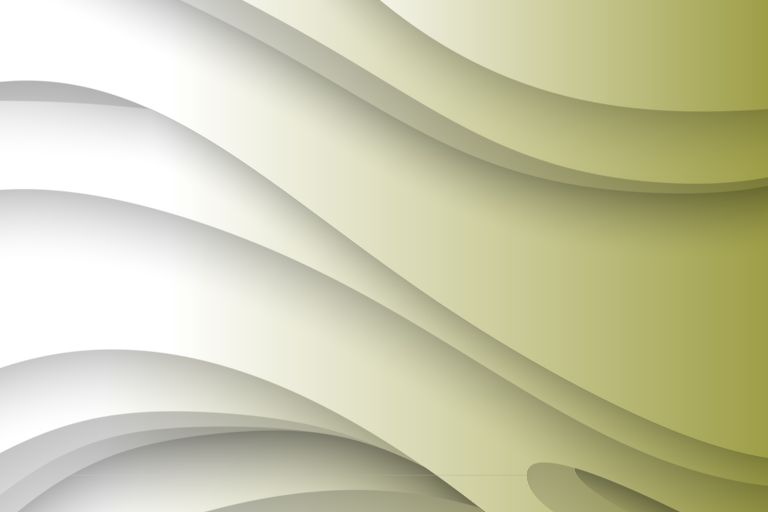
Give the GLSL for this background, as a Shadertoy shader.

```glsl
// Overlapping wavy paper sheets running from white on the left to olive on the right.
// Each sheet fills the area under a smooth curve and is shaded just below its upper
// edge, as if the sheet above cast a soft shadow; a small leaf is cut at the lower right.

#define WHITE vec3(1.0, 1.0, 1.0)
#define SAND vec3(0.79, 0.79, 0.59)
#define OLIVE vec3(0.62, 0.62, 0.28)
#define ASPECT 1.5
#define SHADOW_CURVE 1.6
#define PI 3.14159

// Cubic through four evenly spaced heights on [x0, x1], plus a slight sine ripple.
float wave(float x, float x0, float x1, vec4 h, float ripple) {
    float s = 3.0 * (x - x0) / (x1 - x0);
    float a = s - 1.0, b = s - 2.0, c = s - 3.0;
    vec4 weights = vec4(-a * b * c / 6.0, s * b * c / 2.0, -s * a * c / 2.0, s * a * b / 6.0);
    return dot(weights, h) + ripple * sin(PI * s);
}

// Horizontal paper gradient: white up to "start", sand at "middle", olive at the right.
vec3 paper(float x, float start, float middle) {
    vec3 tint = mix(WHITE, SAND, clamp((x - start) / (middle - start), 0.0, 1.0));
    return mix(tint, OLIVE, clamp((x - middle) / (ASPECT - middle), 0.0, 1.0));
}

// Shadow factor at a given depth below an edge.
float shade(float depth, float strength, float width) {
    return 1.0 - strength * pow(clamp(1.0 - depth / width, 0.0, 1.0), SHADOW_CURVE);
}

float cover(float d) {
    float soft = 1.0 / iResolution.y;
    return smoothstep(-soft, soft, d);
}

// Lay a shaded sheet over everything below its edge.
void lay(inout vec3 color, float depth, vec3 tint, float strength, float width) {
    color = mix(color, tint * shade(depth, strength, width), cover(depth));
}

void mainImage(out vec4 fragColor, in vec2 fragCoord) {
    vec2 p = fragCoord / iResolution.xy * vec2(ASPECT, 1.0);
    float x = p.x, y = p.y;
    vec3 main = paper(x, 0.33, 1.015);
    vec3 low = paper(x, 0.20, 0.95);

    // Upper sheets sweeping down to the right
    vec3 color = paper(x, 0.64, 1.12);
    float top = wave(x, 0.742, 1.5, vec4(1.0, 0.848, 0.788, 0.787), 0.0);
    float ribbon = wave(x, 0.473, 1.5, vec4(1.0, 0.803, 0.661, 0.654), 0.006);
    float sweep = wave(x, 0.352, 1.5, vec4(1.0, 0.791, 0.640, 0.637), 0.008);
    lay(color, top - y, main, 0.20, 0.13);
    lay(color, ribbon - y, main, 0.22, 0.35);
    lay(color, sweep - y, main, mix(0.24, 0.35, x / ASPECT), 0.13);

    // Long central waves, with a folded flap at the far left
    float crest = wave(x, 0.0, 1.5, vec4(0.840, 0.666, 0.318, 0.105), 0.011);
    float flap = min(crest, 0.803 - 0.19 * x * x);
    float swell = wave(x, 0.0, 1.5, vec4(0.629, 0.525, 0.252, 0.051), -0.008);
    lay(color, crest - y, main, 0.30, 0.35);
    lay(color, flap - y, main, mix(0.12, 0.22, smoothstep(0.0, 0.4, x)), 0.11);
    lay(color, swell - y, main, 0.23, 0.14);

    // Stacked hills at the lower left, all bounded by the outer hill
    float hill = wave(x, 0.0, 0.947, vec4(0.281, 0.311, 0.207, 0.0), 0.0);
    float rim = wave(x, 0.0, 0.84, vec4(0.115, 0.195, 0.179, 0.080), 0.004);
    float band = wave(x, 0.0, 0.84, vec4(0.033, 0.158, 0.162, 0.082), 0.006);
    float hollow = wave(x, 0.0, 0.84, vec4(-0.029, 0.129, 0.159, 0.082), 0.006);
    float mound = wave(x, 0.4, 0.9375, vec4(0.0, 0.036, 0.041, 0.008), 0.0);
    lay(color, hill - y, low, 0.22, 0.15);
    lay(color, min(rim, hill) - y, low, 0.23, 0.40);
    lay(color, min(band, hill) - y, low, mix(0.22, 0.33, smoothstep(0.0, 0.4, x)), 0.40);
    lay(color, min(hollow, hill) - y, low, mix(0.30, 0.46, smoothstep(0.0, 0.5, x)), 0.17);
    lay(color, min(mound, hill) - y, low, 0.26, 0.30);

    // Leaf-shaped cut with a darker inner fold
    float u = max(x - 1.029, 0.0);
    float leafTop = 0.072 - 0.735 * u + 0.27 * sqrt(u);
    float leafBottom = 0.072 - 0.314 * sqrt(u);
    float leaf = min(leafTop - y, y - leafBottom);
    color = mix(color, main * shade(leafTop - y, 0.20, 0.30), cover(leaf));
    float v = max(x - 1.123, 0.0);
    float fold = min(leafTop - y, y - (0.084 - 0.3 * v - 0.166 * sqrt(v)));
    color = mix(color, main * shade(leafTop - y, 0.42, 0.12), cover(fold) * step(1.123, x));

    fragColor = vec4(color, 1.0);
}
```
